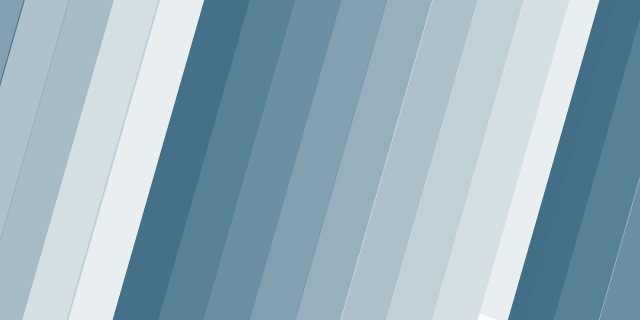
Write a Shadertoy shader that draws this background.

```glsl
// Slanted paper-like bands stepping from deep slate blue to near white, with fine seams.

// Nine even steps from dark (0) to light (8)
vec3 bandColor(float tone) {
    return mix(vec3(0.26, 0.442, 0.538), vec3(0.914, 0.938, 0.945), tone / 8.0);
}

// Left edge of band i along the bottom; each cycle's last band is cut short on the right
float bandEdge(int i) {
    if (i < 0) return 0.3516 + 0.1406 * float(i);
    return i < 9 ? 0.3516 + 0.1427 * float(i) : 1.587 + 0.1427 * float(i - 9);
}

// The leftmost bands depart slightly from the even steps
float bandTone(int i) {
    if (i == -3) return 4.75;
    if (i == -4) return 5.05;
    if (i < -4) return 3.0;
    return float((i + 9) % 9);
}

void mainImage(out vec4 fragColor, in vec2 fragCoord) {
    vec2 p = fragCoord / iResolution.y;
    float px = 1.0 / iResolution.y;
    float u = p.x - 0.2865 * p.y;

    // Seam strength per edge: negative is dark, positive is light
    float seams[16] = float[16](-0.85, -0.3, 0.3, -0.2, 0.0, 0.0, 0.08, -0.3,
                                -0.35, 0.65, 0.4, 0.3, 0.15, 0.0, 0.0, 0.5);

    // Lay the bands from left to right, each with its seam
    vec3 col = bandColor(bandTone(-5));
    for (int i = -4; i < 12; i++) {
        float d = u - bandEdge(i);
        col = mix(col, bandColor(bandTone(i)), smoothstep(-0.6 * px, 0.6 * px, d));
        float seam = seams[i + 4];
        float halfWidth = i == -1 ? 0.003 : i == -4 ? 0.002 : 0.0013;
        float line = clamp((halfWidth - abs(d)) / px + 0.5, 0.0, 1.0)
                   * min(1.0, 2.0 * halfWidth / px);
        vec3 ink = seam < 0.0 ? bandColor(0.0) : vec3(0.95, 0.97, 0.98);
        col = mix(col, ink, line * abs(seam));
    }

    // Faint inner fold in the second dark band
    float fold = smoothstep(1.587, 1.592, u) * (1.0 - smoothstep(1.625, 1.645, u));
    col -= 0.008 * fold;

    // White sliver where the short light band ends at the bottom
    float cut = 0.021 - 0.35 * (p.x - 1.495) - p.y;
    float sliver = smoothstep(-px, px, cut) * smoothstep(-px, px, u - 1.493)
                 * smoothstep(-px, px, 1.587 - u);
    col = mix(col, vec3(1.0), sliver);

    fragColor = vec4(col, 1.0);
}
```
